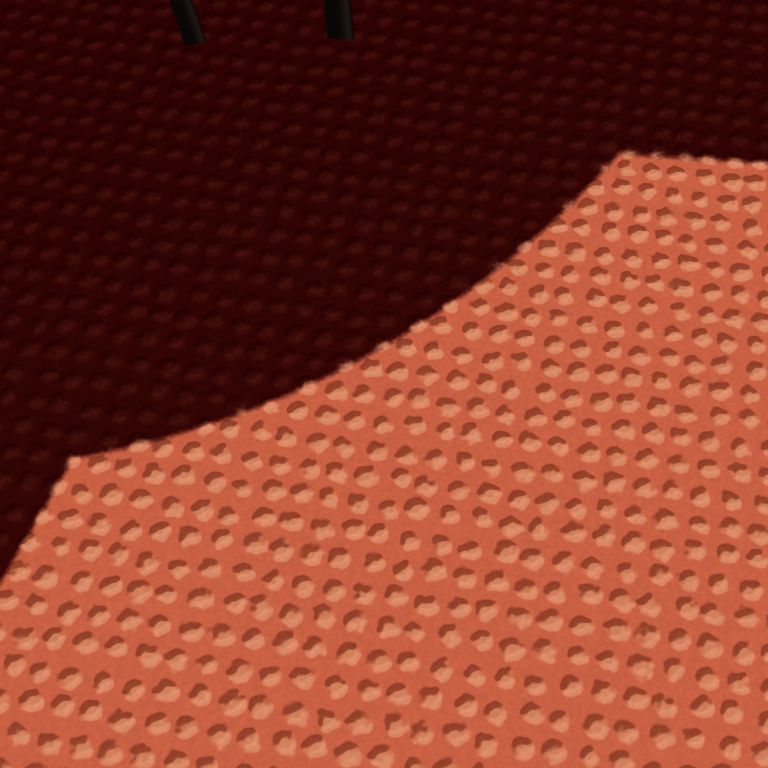
Write a WebGL 1 fragment shader that draws this texture.

```glsl
precision highp float;
// Knobbly red carpet, half in shadow and half in a curved patch of sunlight, with two chair legs.
uniform vec2 u_resolution;

float hash(vec2 p) {
  return fract(sin(dot(p, vec2(127.1, 311.7))) * 43758.5453);
}

float valueNoise(vec2 p) {
  vec2 cell = floor(p);
  vec2 f = fract(p);
  f = f * f * (3.0 - 2.0 * f);
  float low = mix(hash(cell), hash(cell + vec2(1.0, 0.0)), f.x);
  float high = mix(hash(cell + vec2(0.0, 1.0)), hash(cell + vec2(1.0, 1.0)), f.x);
  return mix(low, high, f.y);
}

float fbm(vec2 p) {
  float sum = 0.0;
  float amplitude = 0.5;
  for (int i = 0; i < 3; i++) {
    sum += amplitude * valueNoise(p);
    p = p * 2.03 + 17.0;
    amplitude *= 0.5;
  }
  return sum;
}

// Skewed weave coordinates, with the rows closing up toward the top.
vec2 weaveCoords(vec2 p) {
  vec2 q = (p - vec2(0.548, 0.477)) / (1.0 - 0.32 * (p.y - 0.477));
  return vec2(25.74 * q.x - 7.64 * q.y, 4.06 * q.x + 29.1 * q.y);
}

// One rounded, slightly irregular knot in each weave cell.
float knot(vec2 weave) {
  vec2 cell = floor(weave + 0.5);
  vec2 jitter = vec2(hash(cell), hash(cell + 41.3)) - 0.5;
  vec2 d = weave - cell - 0.2 * jitter;
  float wobble = 0.16 * (valueNoise(weave * 4.5) - 0.5);
  float radius = 0.37 + 0.07 * (hash(cell + 9.7) - 0.5);
  float r = length(d * vec2(1.0, 1.12)) + wobble;
  return 1.0 - smoothstep(radius * 0.3, radius * 1.15, r);
}

float pileHeight(vec2 p) {
  vec2 weave = weaveCoords(p);
  float k = knot(weave);
  return k + (0.16 + 0.3 * k) * fbm(weave * 5.0);
}

// Signed distance to the sunlit patch, positive inside.
float sunPatch(vec2 p) {
  float arc = length(p - vec2(-0.110, 1.605)) - 1.217;
  float leftEdge = dot(p - vec2(0.094, 0.405), normalize(vec2(1.7, -1.0)));
  float topEdge = dot(p - vec2(0.805, 0.802), normalize(vec2(-0.067, -1.0)));
  return min(arc, min(leftEdge, topEdge));
}

// Chair leg: x is coverage, y is position across the width.
vec2 chairLeg(vec2 p, vec2 top, vec2 foot, float halfWidth) {
  vec2 axis = normalize(top - foot);
  vec2 d = p - foot;
  float across = dot(d, vec2(axis.y, -axis.x));
  float inside = min(halfWidth - abs(across), dot(d, axis) + 0.15 * across);
  return vec2(smoothstep(-0.002, 0.002, inside), across / halfWidth);
}

vec3 addLeg(vec3 color, vec2 leg) {
  vec3 wood = mix(vec3(0.045, 0.025, 0.025), vec3(0.12, 0.08, 0.07),
                  smoothstep(-0.1, 0.7, leg.y) * (1.0 - smoothstep(0.7, 1.0, leg.y)));
  return mix(color, wood, leg.x);
}

vec3 sunlitCarpet(float knotMask, float slope, float grain) {
  vec3 color = mix(vec3(0.795, 0.380, 0.265), vec3(0.835, 0.520, 0.375), knotMask * 0.85);
  color = mix(color, vec3(0.50, 0.19, 0.115), 0.72 * smoothstep(0.05, 0.8, -slope));
  color = mix(color, vec3(0.91, 0.63, 0.48), 0.55 * smoothstep(0.05, 0.85, slope));
  return color * (0.94 + 0.12 * grain);
}

vec3 shadedCarpet(vec2 p, float knotMask, float slope, float grain) {
  float depth = smoothstep(0.2, 1.0, p.y - 0.35 * p.x);
  vec3 color = mix(vec3(0.205, 0.020, 0.018), vec3(0.180, 0.008, 0.010), depth);
  color += vec3(0.035, 0.030, 0.018) * knotMask * (0.5 + grain);
  color += vec3(0.040, 0.018, 0.012) * clamp(slope, -1.0, 1.0);
  return color * (0.86 + 0.26 * grain);
}

void main() {
  vec2 p = gl_FragCoord.xy / u_resolution;
  vec2 weave = weaveCoords(p);

  // Surface relief under raking light from the upper left.
  vec2 lightStep = 0.0035 * normalize(vec2(-0.5, 0.87));
  float slope = 1.5 * (pileHeight(p - lightStep) - pileHeight(p + lightStep));
  float knotMask = knot(weave);
  float grain = fbm(weave * 9.0);

  // Shadow edge, frayed a little by the pile.
  float edge = sunPatch(p) + 0.004 * (knotMask - 0.5) + 0.003 * (grain - 0.45);
  float sun = smoothstep(-0.005, 0.006, edge);

  vec3 color = mix(shadedCarpet(p, knotMask, -slope, grain),
                   sunlitCarpet(knotMask, -slope, grain), sun);

  color = addLeg(color, chairLeg(p, vec2(0.232, 1.01), vec2(0.255, 0.943), 0.0145));
  color = addLeg(color, chairLeg(p, vec2(0.438, 1.01), vec2(0.444, 0.949), 0.0175));
  gl_FragColor = vec4(color, 1.0);
}
```
